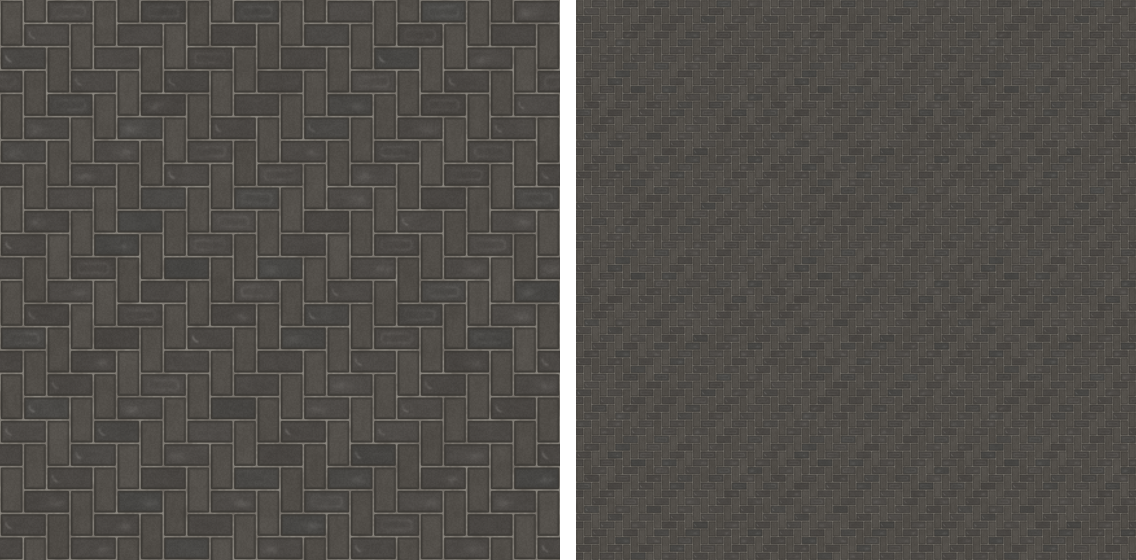
Left: one tile. Right: repeated 3 by 3.
Reproduce this texture procedurally as a WebGL 1 fragment shader.

```glsl
precision highp float;

uniform vec2 u_resolution;

// Lengths are in cells; a brick covers 2 x 1 cells.
const float CELLS = 24.0;           // multiple of 4, so the herringbone wraps
const float JOINT_HALF = 0.035;
const float CORNER_RADIUS = 0.06;
const float RIM_WIDTH = 0.15;
const float RIM_DARKNESS = 0.95;
const float TINT_SPREAD = 0.024;
const float GRAIN_AMOUNT = 0.06;
const float SCUFF_AMOUNT = 0.085;
const vec3 UPRIGHT_COLOR = vec3(0.322, 0.307, 0.287);
const vec3 FLAT_COLOR = vec3(0.296, 0.283, 0.270);
const vec3 COOL_COLOR = vec3(0.280, 0.277, 0.268);
const vec3 RIM_COLOR = vec3(0.222, 0.212, 0.195);
const vec3 JOINT_DARK = vec3(0.41, 0.39, 0.365);
const vec3 JOINT_LIGHT = vec3(0.555, 0.54, 0.51);

float hash(vec2 p) {
  vec3 h = fract(p.xyx * 0.1031);
  h += dot(h, h.yzx + 33.33);
  return fract((h.x + h.y) * h.z);
}

// Value noise over p * scale that wraps at the canvas edges.
float wrapNoise(vec2 p, vec2 scale) {
  vec2 period = CELLS * scale;
  vec2 i = floor(p * scale);
  vec2 f = fract(p * scale);
  f = f * f * (3.0 - 2.0 * f);
  float a = hash(mod(i, period));
  float b = hash(mod(i + vec2(1.0, 0.0), period));
  float c = hash(mod(i + vec2(0.0, 1.0), period));
  float d = hash(mod(i + 1.0, period));
  return mix(mix(a, b, f.x), mix(c, d, f.x), f.y);
}

float roundBox(vec2 p, vec2 halfSize, float radius) {
  vec2 q = abs(p) - halfSize + radius;
  return length(max(q, 0.0)) + min(max(q.x, q.y), 0.0) - radius;
}

float bell(float x, float width) {
  return exp(-x * x / (width * width));
}

// Worn mark on a horizontal brick: a loop, a smudge or a short curved scratch.
float scuff(vec2 q, vec2 id) {
  float kind = hash(id + 71.0);
  float side = hash(id + 113.0) < 0.4 ? -1.0 : 1.0;
  if (kind < 0.2) {
    float loop = bell(roundBox(q, vec2(0.64, 0.2), 0.15), 0.07);
    return loop * (0.45 + 0.25 * side * q.x);
  }
  if (kind < 0.5) {
    vec2 s = q - vec2(0.4 * side, 0.06);
    return 0.85 * bell(length(s * vec2(0.75, 1.4)), 0.24);
  }
  if (kind < 0.75) {
    vec2 s = q - vec2(-0.48, -0.12);
    float arc = bell(length(s) - 0.26, 0.06);
    return 1.4 * arc * smoothstep(0.05, -0.1, s.x) * smoothstep(-0.1, 0.1, s.y);
  }
  return 0.0;
}

void main() {
  // Cell coordinates, counted downwards from the top.
  vec2 uv = gl_FragCoord.xy / u_resolution;
  vec2 p = vec2(uv.x, 1.0 - uv.y) * CELLS;
  float aa = 0.75 * CELLS / min(u_resolution.x, u_resolution.y);

  // Herringbone: steps 0-1 belong to a vertical brick, 2-3 to a horizontal one.
  vec2 cell = floor(p);
  float k = mod(cell.x + cell.y, 4.0);
  bool isFlat = k > 1.5;
  vec2 origin = cell - (isFlat ? vec2(k - 2.0, 0.0) : vec2(0.0, k));
  vec2 size = isFlat ? vec2(2.0, 1.0) : vec2(1.0, 2.0);
  vec2 id = mod(origin, CELLS);
  vec2 q = p - origin - 0.5 * size;
  float dist = roundBox(q, 0.5 * size - JOINT_HALF, CORNER_RADIUS);

  // Brick face: tint, grain running along the brick, and wear.
  float cool = smoothstep(0.7, 1.0, hash(id + 29.0));
  vec3 face = isFlat ? mix(FLAT_COLOR, COOL_COLOR, cool) : UPRIGHT_COLOR;
  face += TINT_SPREAD * (hash(id + 7.0) - 0.5);
  float cloud = wrapNoise(p, vec2(2.0));
  float streak = wrapNoise(p, isFlat ? vec2(3.0, 9.0) : vec2(9.0, 3.0));
  float speckle = wrapNoise(p, vec2(18.0));
  face += GRAIN_AMOUNT * (0.3 * cloud + 0.2 * streak + 0.5 * speckle - 0.5);
  if (isFlat) {
    face += SCUFF_AMOUNT * scuff(q, id) * (0.3 + 0.7 * wrapNoise(p, vec2(6.0)));
  }

  // Rounded rim, deeper towards the lower left.
  float rim = smoothstep(-RIM_WIDTH, 0.0, dist);
  float bias = 0.85 + 0.15 * clamp(2.0 * (q.y / size.y - q.x / size.x), -1.0, 1.0);
  face = mix(face, RIM_COLOR, RIM_DARKNESS * rim * bias);

  // Sandy joints.
  float sand = 0.6 * wrapNoise(p, vec2(2.0)) + 0.4 * wrapNoise(p, vec2(10.0));
  vec3 joint = mix(JOINT_DARK, JOINT_LIGHT, sand);
  gl_FragColor = vec4(mix(face, joint, smoothstep(-aa, aa, dist)), 1.0);
}
```
